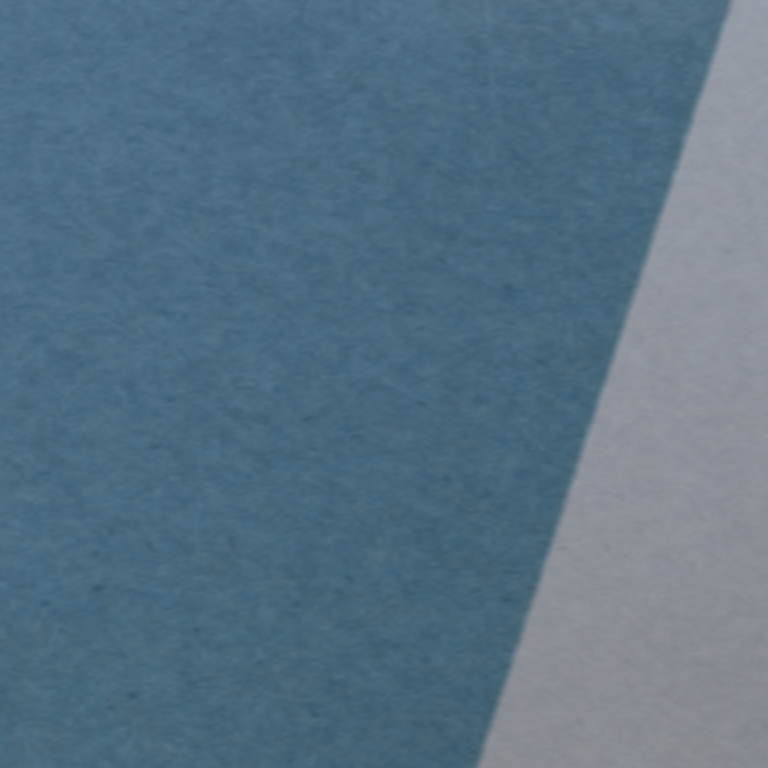
A Shadertoy shader for this texture:

```glsl
// Two sheets of fibrous paper: a slate blue field meeting a pale grey one along
// a slanted, slightly soft edge. Smooth gradients set the light; stretched value
// noise makes the fibres, and hashed cells scatter small flecks.

const vec2 EDGE_BOTTOM = vec2(0.621, 0.0);
const vec2 EDGE_TOP = vec2(0.953, 1.0);

// Integer hash of a lattice cell, from 0 to 1
float hash(ivec2 cell, int seed) {
    uint h = uint(cell.x) * 1597334677u ^ uint(cell.y) * 3812015801u;
    h ^= uint(seed) * 2654435769u;
    h = (h ^ (h >> 16)) * 2146121005u;
    h = (h ^ (h >> 15)) * 2221713035u;
    h ^= h >> 16;
    return float(h >> 8) / 16777216.0;
}

// Smooth value noise, from -1 to 1
float noise(vec2 p, int seed) {
    ivec2 c = ivec2(floor(p));
    vec2 f = fract(p);
    f = f * f * (3.0 - 2.0 * f);
    float low = mix(hash(c, seed), hash(c + ivec2(1, 0), seed), f.x);
    float high = mix(hash(c + ivec2(0, 1), seed), hash(c + ivec2(1, 1), seed), f.x);
    return 2.0 * mix(low, high, f.y) - 1.0;
}

vec2 rotate(vec2 p, float angle) {
    float c = cos(angle), s = sin(angle);
    return vec2(c * p.x - s * p.y, s * p.x + c * p.y);
}

// Layered fibres, longer across than they are tall, each layer turned a little
float fibres(vec2 p) {
    float sum = 0.0, weight = 0.34;
    vec2 frequency = vec2(34.0, 58.0);
    vec2 warped = p + 0.006 * vec2(noise(p * 21.0, 3), noise(p * 23.0, 4));
    for (int i = 0; i < 4; i++) {
        float angle = 0.32 - 0.13 * float(i);
        sum += weight * noise(rotate(warped, angle) * frequency, 10 + i);
        frequency *= 1.55;
        weight *= 1.12;
    }
    return sum;
}

// Sparse elongated spots, one at most in each cell
float flecks(vec2 p, float cells, float density, int seed) {
    vec2 q = p * cells;
    ivec2 base = ivec2(floor(q));
    float cover = 0.0;
    for (int y = -1; y <= 1; y++)
    for (int x = -1; x <= 1; x++) {
        ivec2 c = base + ivec2(x, y);
        vec2 centre = vec2(c) + vec2(hash(c, seed), hash(c, seed + 1));
        float angle = 1.2 * hash(c, seed + 2) - 0.3;
        vec2 d = rotate(q - centre, angle) / vec2(0.22, 0.13);
        float present = step(hash(c, seed + 3), density);
        float strength = mix(0.2, 1.0, hash(c, seed + 4));
        cover += present * strength * exp(-dot(d, d));
    }
    return min(cover, 1.0);
}

// Signed distance to the line from a to b, positive on its right
float sideOfLine(vec2 p, vec2 a, vec2 b) {
    vec2 t = normalize(b - a);
    return dot(p - a, vec2(t.y, -t.x));
}

// Blue sheet: brightest at upper left, darker toward the lower right
vec3 blueSheet(vec2 p) {
    vec3 left = mix(vec3(0.280, 0.408, 0.478), vec3(0.308, 0.440, 0.535), p.y);
    vec3 right = mix(vec3(0.256, 0.382, 0.450), vec3(0.284, 0.412, 0.494), p.y);
    vec3 color = mix(left, right, smoothstep(0.0, 0.8, p.x));
    float topSheen = smoothstep(0.90, 1.02, p.y) * smoothstep(0.3, 0.7, p.x);
    return color + topSheen * vec3(0.035, 0.025, 0.020);
}

// Grey sheet: cool and light above, warmer and dimmer below
vec3 greySheet(vec2 p) {
    vec3 color = mix(vec3(0.535, 0.548, 0.572), vec3(0.585, 0.610, 0.650), p.y);
    return color - 0.012 * smoothstep(0.75, 1.0, p.x) * (1.0 - p.y);
}

void mainImage(out vec4 fragColor, in vec2 fragCoord) {
    vec2 uv = fragCoord / iResolution.xy;
    float pixel = 1.0 / min(iResolution.x, iResolution.y);

    // Sheets and their soft, faintly uneven border
    float side = sideOfLine(uv, EDGE_BOTTOM, EDGE_TOP);
    side += 0.0008 * noise(uv * 60.0, 40);
    float softness = max(0.0075, pixel);
    float grey = smoothstep(-softness, softness, side);
    vec3 color = mix(blueSheet(uv), greySheet(uv), grey);
    float rim = exp(-pow((side + 0.006) / 0.006, 2.0));
    color += rim * vec3(0.012, 0.000, -0.008);

    // Broad mottling and fine fibres, fainter on the grey
    float contrast = mix(1.0, 0.6, grey);
    float mottle = noise(uv * 7.0, 31) + 0.7 * noise(uv * 17.0, 32);
    color += contrast * 0.005 * mottle * vec3(0.7, 0.9, 1.2);
    color += contrast * 0.030 * fibres(uv) * vec3(1.0, 1.0, 0.92);
    color += contrast * 0.007 * noise(uv * vec2(55.0, 80.0), 35) * vec3(-0.8, 0.1, 1.0);

    // Dark flecks gather low on the left; pale ones are scattered
    float lowLeft = (1.0 - uv.y) * (1.0 - 0.6 * uv.x);
    float dark = flecks(uv, 30.0, 0.18, 50);
    float pale = flecks(uv, 44.0, 0.10, 70);
    color -= contrast * dark * mix(0.030, 0.060, lowLeft);
    color += contrast * pale * 0.030;

    fragColor = vec4(clamp(color, 0.0, 1.0), 1.0);
}
```
